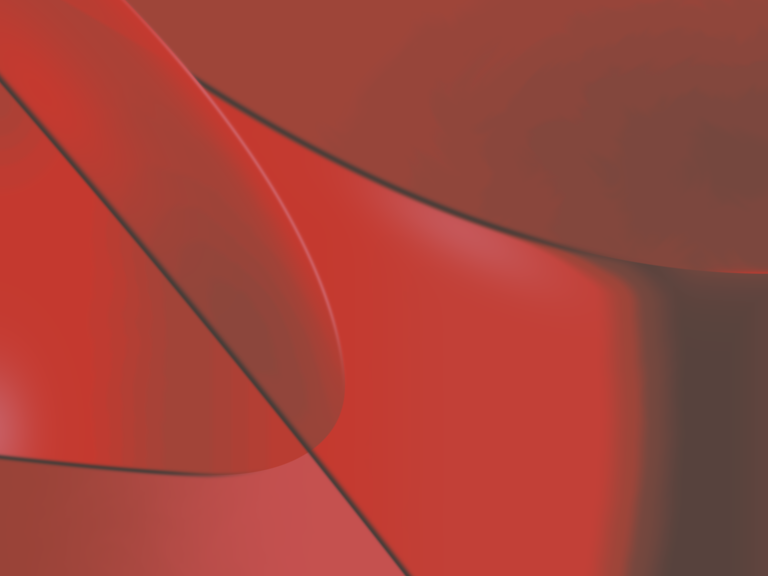
Give the GLSL for this background, as a WebGL 2 fragment shader.

```glsl
#version 300 es
precision highp float;

#define RED vec3(0.77, 0.225, 0.185)
#define ROSE vec3(0.76, 0.25, 0.215)
#define PINK vec3(0.78, 0.37, 0.39)
#define RUST vec3(0.62, 0.27, 0.225)
#define BROWN vec3(0.46, 0.28, 0.245)
#define UMBER vec3(0.34, 0.26, 0.24)
#define INK vec3(0.25, 0.235, 0.22)
#define TIP vec2(0.365, 0.335)
#define TIP_SIZE vec2(0.234, 0.16)
#define ROUNDNESS 2.3
#define MOTTLE 0.055

uniform vec2 u_resolution;
out vec4 outColor;

// Layered, warped sines for blotchy tone borders
float blotches(vec2 p) {
    float sum = 0.0, weight = 0.5;
    p *= 19.0;
    for (int i = 0; i < 4; i++) {
        p += 0.8 * sin(p.yx * 1.3 + float(i) * 2.1);
        sum += weight * sin(p.x) * sin(p.y);
        p = mat2(1.4, 1.1, -1.1, 1.4) * p;
        weight *= 0.6;
    }
    return sum;
}

// Soft stair steps, for banded tones
float stairs(float v, float count) {
    v *= count;
    return (floor(v) + smoothstep(0.3, 0.7, fract(v))) / count;
}

// Gaussian glow with separate radii, turned by an angle
float glow(vec2 p, vec2 center, vec2 radii, float angle) {
    float c = cos(angle), s = sin(angle);
    vec2 q = mat2(c, -s, s, c) * (p - center) / radii;
    return exp(-dot(q, q));
}

// Height above the curved diagonal crease
float creaseDistance(vec2 p) {
    return (p.y - 0.861 + 1.15 * p.x + 0.095 * p.x * p.x) / 1.57;
}

// Height above the sweeping upper rim
float rimDistance(vec2 p) {
    float w = 1.333 - p.x;
    float slope = 0.77 * w - 0.129 * w * w;
    return (p.y - 0.525 - (0.385 - 0.043 * w) * w * w) / sqrt(1.0 + slope * slope);
}

// Inside distance of the large petal
float petalDistance(vec2 p) {
    if (p.x > TIP.x && p.y < TIP.y) {
        vec2 q = abs(p - TIP) / TIP_SIZE;
        float r = pow(pow(q.x, ROUNDNESS) + pow(q.y, ROUNDNESS), 1.0 / ROUNDNESS);
        return (1.0 - r) * mix(TIP_SIZE.y, TIP_SIZE.x, q.x / (q.x + q.y + 1e-4));
    }
    float t = max(p.y - TIP.y, 0.0);
    float slope = 1.26 * pow(t, 0.67);
    float side = (TIP.x + TIP_SIZE.x - 0.755 * pow(t, 1.67) - p.x) / sqrt(1.0 + slope * slope);
    float left = max(TIP.x - p.x, 0.0) / TIP.x;
    return min(side, p.y - 0.175 - 0.0316 * pow(left, 1.3));
}

vec3 upperField(vec2 p, float rim, float noise) {
    vec2 q = p - vec2(1.27, 0.72);
    q.y *= q.y > 0.0 ? 1.9 : 1.2;
    float tone = smoothstep(-0.08, 0.85, length(q) + MOTTLE * noise);
    vec3 color = mix(BROWN, RUST, stairs(tone, 6.0));
    float tail = smoothstep(1.2, 1.32, p.x);
    return mix(color, RED, tail * exp(-rim / 0.004));
}

vec3 lowerPanel(vec2 p, float depth, float noise) {
    vec3 color = mix(RED, ROSE, smoothstep(0.55, 0.8, p.x));
    color = mix(color, PINK, 0.75 * glow(p, vec2(0.80, 0.602), vec2(0.17, 0.055), -0.5));
    // Rounded fold into the dark right side
    float foldX = 1.097 - 0.3 * (p.y - 0.3) * (p.y - 0.3);
    float wide = smoothstep(0.85, 1.06, p.x);
    vec2 q = vec2(p.x - foldX + 0.06, 0.06 + 0.05 * wide - depth * mix(5.0, 1.6, wide));
    float fold = length(max(q, 0.0)) - 0.06 + 0.004 * noise;
    color = mix(color, RUST, smoothstep(-0.06, 0.002, fold));
    color = mix(color, BROWN, smoothstep(0.0, 0.035, fold));
    color = mix(color, UMBER, smoothstep(0.03, 0.1, fold));
    float lift = exp(-depth / 0.04) * smoothstep(1.1, 1.22, p.x);
    lift = max(lift, 0.5 * smoothstep(1.25, 1.36, p.x));
    return mix(color, BROWN, 0.8 * lift);
}

vec3 petalTop(vec2 p, float edge, float noise) {
    float shade = glow(p, vec2(0.42, 0.43), vec2(0.30, 0.11), -1.0) + MOTTLE * noise;
    vec3 color = mix(mix(RED, RUST, 0.72), mix(RUST, BROWN, 0.45), stairs(clamp(shade, 0.0, 1.0), 5.0));
    color = mix(color, RED, glow(p, vec2(0.07, 0.84), vec2(0.24, 0.085), -0.87));
    color = mix(color, RED, exp(-edge * edge / 0.0016) * smoothstep(0.2, 0.6, p.y));
    // Faint inner fold near the top
    float fold = p.y - 1.0 + 0.58 * (p.x - 0.1);
    return mix(color, RED, 0.6 * smoothstep(0.0, 0.01, fold) * exp(-max(fold, 0.0) / 0.08));
}

vec3 petalBottom(vec2 p, float noise) {
    float shade = smoothstep(0.13, 0.32, p.x + 0.2 * MOTTLE * noise) * (1.0 - 0.65 * smoothstep(0.33, 0.5, p.x));
    shade = max(shade, 0.8 * glow(p, vec2(0.0, 0.82), vec2(0.08, 0.1), 0.0));
    vec3 color = mix(RED, RUST, 0.9 * stairs(shade, 6.0));
    return mix(color, PINK, glow(p, vec2(-0.02, 0.25), vec2(0.07, 0.11), 0.0));
}

void main() {
    vec2 p = gl_FragCoord.xy / u_resolution.y;
    float px = 1.0 / u_resolution.y;
    float crease = creaseDistance(p), rim = rimDistance(p), petal = petalDistance(p);
    float noise = blotches(p);
    float above = smoothstep(-px, px, crease);

    // Panels behind the petal, with the dark rim line
    vec3 back = mix(lowerPanel(p, max(-rim, 0.0), noise), upperField(p, max(rim, 0.0), noise), smoothstep(-px, px, rim));
    float rimFade = 1.0 - smoothstep(0.85, 1.15, p.x);
    back = mix(back, INK, 0.85 * rimFade * exp(-pow(abs(rim + 0.001) / 0.006, 2.0)));
    vec3 floorColor = mix(RUST * 0.97, mix(ROSE, PINK, 0.55), smoothstep(0.0, 0.55, p.x + 0.02 * noise));
    back = mix(floorColor, back, above);

    // Petal halves, lower shadow and glossy edge
    vec3 front = mix(petalBottom(p, noise), petalTop(p, max(petal, 0.0), noise), above);
    vec3 color = mix(back, front, smoothstep(-px, px, petal));
    float under = (1.0 - above) * (1.0 - smoothstep(0.25, 0.48, p.x));
    color = mix(color, INK, 0.85 * under * exp(-pow(petal / 0.0045, 2.0)));
    float gloss = above * smoothstep(0.3, 0.5, p.y) * (1.0 - 0.6 * smoothstep(0.85, 1.0, p.y));
    color = mix(color, PINK * 1.04, 0.85 * gloss * exp(-pow((petal - 0.002) / 0.0035, 2.0)));

    // Dark diagonal crease with a soft upper shadow
    float width = crease > 0.0 ? 0.007 : 0.0035;
    color = mix(color, INK, 0.9 * exp(-pow(crease / width, 2.0)));
    outColor = vec4(color, 1.0);
}
```
